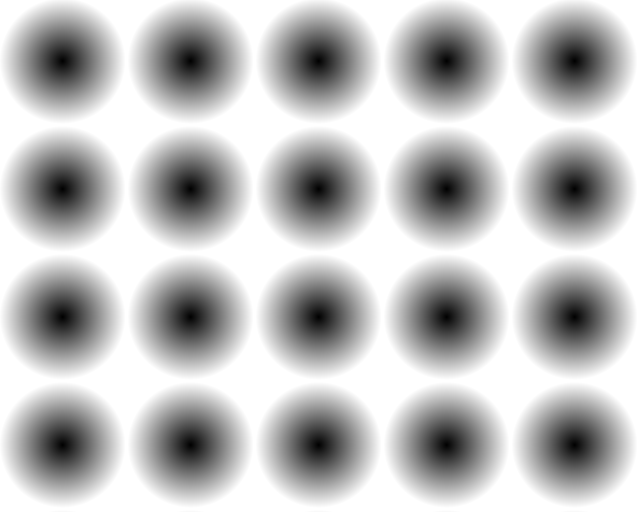
Write a Shadertoy shader that draws this pattern.

```glsl
// Soft dots: a 5 by 4 grid of round gradients, black at the core and
// fading linearly to white just short of touching the next dot.
// Each cell is a repeat by fract, so the whole grid wraps at every edge.

// Brightness of one dot at a position measured from its centre, in cells
float softDot(vec2 fromCentre) {
    return clamp(length(fromCentre) / 0.492, 0.0, 1.0);
}

void mainImage(out vec4 fragColor, in vec2 fragCoord) {
    vec2 grid = fragCoord / iResolution.xy * vec2(5.0, 4.0);

    // Centres sit slightly left of and above the middle of each cell
    vec2 fromCentre = fract(grid - vec2(0.489, 0.524) + 0.5) - 0.5;

    fragColor = vec4(vec3(softDot(fromCentre)), 1.0);
}
```
